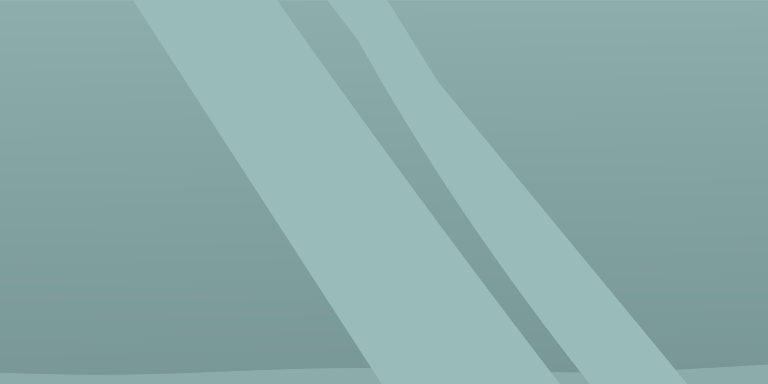
Write a Shadertoy shader that draws this background.

```glsl
const vec3 WATER_TOP = vec3(0.550, 0.680, 0.675);
const vec3 WATER_BOTTOM = vec3(0.470, 0.590, 0.588);
const vec3 BEAM_COLOR = vec3(0.600, 0.738, 0.728);
const vec3 FLOOR_COLOR = vec3(0.545, 0.676, 0.668);
const float GRADIENT_TILT = 0.015;
const float RIM_HEIGHT = 0.0026;
const float RIM_STRENGTH = 0.4;

// Corners are (x, depth below the top), in canvas heights
const vec2 WIDE_LEFT = vec2(0.346, 0.0);
const vec2 WIDE_RIGHT = vec2(0.721, 0.0);
const vec2 THIN_LEFT = vec2(0.932, 0.104);
const vec2 THIN_RIGHT = vec2(1.141, 0.2135);

// Horizontal position of an edge that bends at its corner
float bentEdge(float depth, vec2 corner, float slopeAbove, float slopeBelow, float curve) {
    float above = min(depth - corner.y, 0.0);
    float below = max(depth - corner.y, 0.0);
    return corner.x + slopeAbove * above + (slopeBelow + curve * below) * below;
}

float floorHeight(float x) {
    return 0.032 - 0.008 * cos(4.833 * (x - 0.26)) + 0.0018 * x * x * x;
}

float coverage(float signedDist, float pixel) {
    return smoothstep(-0.6 * pixel, 0.6 * pixel, signedDist);
}

float beam(float x, float left, float right, float pixel) {
    return coverage(x - left, pixel) * coverage(right - x, pixel);
}

void mainImage(out vec4 fragColor, in vec2 fragCoord) {
    vec2 p = fragCoord / iResolution.xy * vec2(2.0, 1.0);
    float pixel = 1.0 / iResolution.y;
    float depth = 1.0 - p.y;

    // Slightly tilted vertical gradient
    float shade = clamp(depth + GRADIENT_TILT * (p.x - 1.0), 0.0, 1.0);
    vec3 color = mix(WATER_TOP, WATER_BOTTOM, shade);

    // Pale rim along the top and wavy floor
    color = mix(color, BEAM_COLOR, RIM_STRENGTH * coverage(RIM_HEIGHT - depth, pixel));
    color = mix(color, FLOOR_COLOR, coverage(floorHeight(p.x) - p.y, pixel));

    // Two diagonal beams
    float wide = beam(p.x,
        bentEdge(depth, WIDE_LEFT, 0.648, 0.648, 0.0),
        bentEdge(depth, WIDE_RIGHT, 0.706, 0.706, 0.031), pixel);
    float thin = beam(p.x,
        bentEdge(depth, THIN_LEFT, 0.775, 0.555, 0.133),
        bentEdge(depth, THIN_RIGHT, 0.622, 0.825, 0.0), pixel);
    color = mix(color, BEAM_COLOR, max(wide, thin));

    fragColor = vec4(color, 1.0);
}
```
